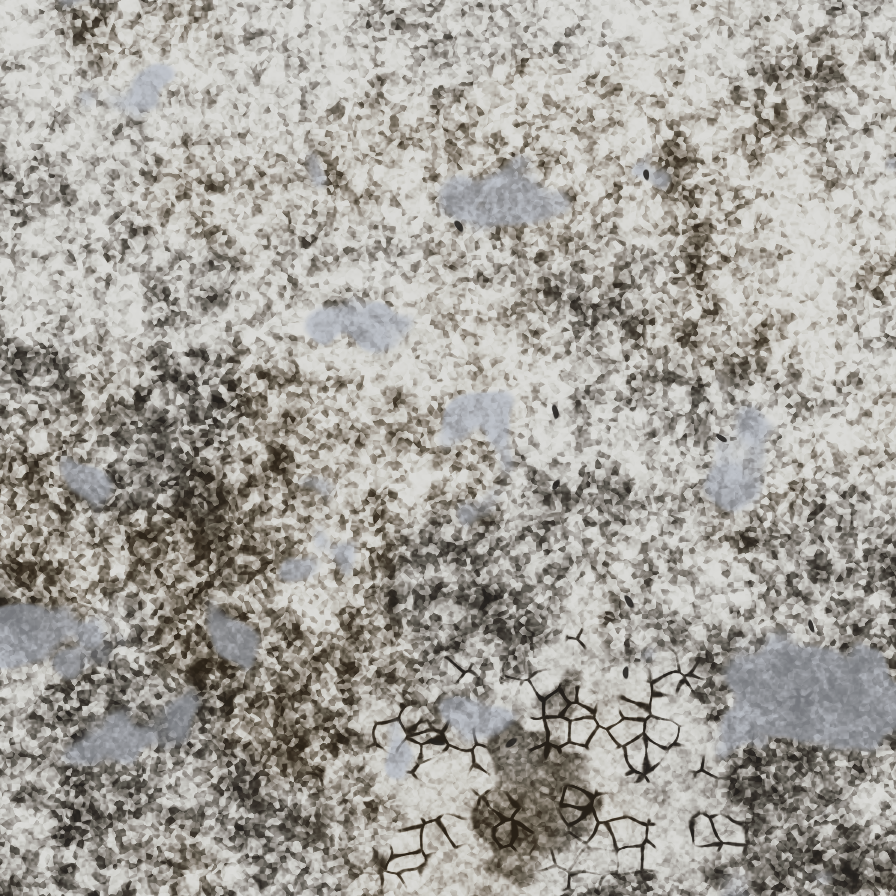
This texture is drawn by a WebGL 1 fragment shader. Its source:

```glsl
precision highp float;
// Pale granite: soft cellular grains at several scales are summed into one
// tone, which a mineral colour ramp turns into stone. Broad zones shift the
// tone; a pale coarse patch, blue quartz, smoky stains and flakes lie on top.
uniform vec2 u_resolution;

float hash(vec2 p) {
  return fract(sin(dot(p, vec2(127.1, 311.7))) * 43758.5453);
}

vec2 hash2(vec2 p) {
  return vec2(hash(p), hash(p + 57.3));
}

float noise(vec2 p) {
  vec2 cell = floor(p);
  vec2 f = fract(p);
  f = f * f * (3.0 - 2.0 * f);
  float low = mix(hash(cell), hash(cell + vec2(1.0, 0.0)), f.x);
  float high = mix(hash(cell + vec2(0.0, 1.0)), hash(cell + 1.0), f.x);
  return mix(low, high, f.y);
}

float fbm(vec2 p) {
  float sum = 0.0;
  float gain = 0.57;
  for (int i = 0; i < 3; i++) {
    sum += gain * noise(p);
    p = mat2(1.6, 1.2, -1.2, 1.6) * p + 7.7;
    gain *= 0.5;
  }
  return sum;
}

// x: grain value with softened borders, y: gap to the nearest border
vec2 grains(vec2 p, float seed) {
  vec2 cell = floor(p);
  vec2 f = fract(p);
  float total = 0.0;
  float weights = 0.0;
  float nearest = 9.0;
  float second = 9.0;
  for (int y = -1; y <= 1; y++) {
    for (int x = -1; x <= 1; x++) {
      vec2 offset = vec2(float(x), float(y));
      vec2 id = cell + offset + seed;
      vec2 d = offset + hash2(id) - f;
      float dist2 = dot(d, d);
      float w = exp(-18.0 * dist2);
      total += w * hash(id + 23.9);
      weights += w;
      second = min(second, max(nearest, dist2));
      nearest = min(nearest, dist2);
    }
  }
  return vec2(total / weights, sqrt(second) - sqrt(nearest));
}

// Ellipse with a ragged, soft rim
float patchMask(vec2 p, vec2 center, vec2 radius, float ragged) {
  float d = length((p - center) / radius) + ragged;
  return 1.0 - smoothstep(0.8, 1.1, d);
}

// Rare, rotated dark flakes, one at most per grid cell
float flakes(vec2 p, float scale, float rarity) {
  vec2 id = floor(p * scale);
  vec2 d = fract(p * scale) - 0.35 - 0.3 * hash2(id + 3.1);
  float angle = 6.2832 * hash(id + 8.4);
  d = mat2(cos(angle), -sin(angle), sin(angle), cos(angle)) * d;
  float shape = 1.0 - smoothstep(0.7, 1.1, length(d / vec2(0.3, 0.13)));
  return shape * step(rarity, hash(id + 41.0));
}

// Spaced by the cumulative share of each mineral colour
vec3 mineralRamp(float rank) {
  vec3 c = mix(vec3(0.13, 0.12, 0.11), vec3(0.22, 0.20, 0.18), clamp(rank / 0.015, 0.0, 1.0));
  c = mix(c, vec3(0.36, 0.35, 0.32), clamp((rank - 0.015) / 0.05, 0.0, 1.0));
  c = mix(c, vec3(0.49, 0.47, 0.44), clamp((rank - 0.065) / 0.095, 0.0, 1.0));
  c = mix(c, vec3(0.60, 0.58, 0.56), clamp((rank - 0.16) / 0.15, 0.0, 1.0));
  c = mix(c, vec3(0.71, 0.70, 0.68), clamp((rank - 0.31) / 0.22, 0.0, 1.0));
  c = mix(c, vec3(0.80, 0.80, 0.78), clamp((rank - 0.53) / 0.27, 0.0, 1.0));
  return mix(c, vec3(0.86, 0.86, 0.85), clamp((rank - 0.80) / 0.2, 0.0, 1.0));
}

void main() {
  vec2 p = gl_FragCoord.xy / min(u_resolution.x, u_resolution.y);
  float ragged = 2.2 * (fbm(p * 14.0 + 5.0) - 0.5);

  // Broad zones: dark lower half, pale coarse patch, blue quartz
  float darkZone = 1.0 - smoothstep(0.48, 0.64, p.y + 0.4 * (fbm(p * 4.0) - 0.5));
  float pale = patchMask(p, vec2(0.60, 0.12), vec2(0.24, 0.17), 0.6 * ragged);
  float quartz = patchMask(p, vec2(0.90, 0.23), vec2(0.09, 0.07), ragged);
  quartz = max(quartz, patchMask(p, vec2(0.57, 0.77), vec2(0.055, 0.04), ragged));
  quartz = max(quartz, patchMask(p, vec2(0.03, 0.29), vec2(0.07, 0.04), ragged));
  quartz = max(quartz, smoothstep(0.70, 0.78, fbm(p * 11.0 + 31.0)));
  float smoke = patchMask(p, vec2(0.59, 0.14), vec2(0.045, 0.08), 1.5 * ragged);

  // Tone: each layer is centred and scaled to its spread
  vec2 warped = p + 0.006 * (vec2(noise(p * 60.0), noise(p * 60.0 + 19.0)) - 0.5);
  float fineWeight = mix(1.0, 0.5, max(pale, quartz));
  float tone = mix(0.42, -0.5, darkZone) + 1.2 * pale;
  tone += 3.0 * (fbm(p * 9.0 + 2.0) - 0.5) * (1.0 - 0.6 * pale);
  tone += 1.7 * (noise(p * 45.0) - 0.5) * fineWeight;
  tone += 1.9 * (grains(warped * 75.0, 4.0).x - 0.5) * fineWeight;
  tone += 2.6 * (grains(warped * 165.0, 11.0).x - 0.5) * fineWeight;
  tone += 1.2 * (noise(p * 300.0) - 0.5);

  // Dark broken seams between the coarse crystals
  float seam = 1.0 - smoothstep(0.03, 0.17, grains(warped * 36.0, 29.0).y);
  tone -= 3.6 * pale * seam * smoothstep(0.48, 0.65, noise(p * 28.0 + 9.0));
  tone -= 1.9 * smoke;

  float rank = 1.0 / (1.0 + exp(-1.7 * tone));
  vec3 color = mineralRamp(rank);
  float warmth = smoothstep(0.4, 0.7, fbm(p * 6.0 + 13.0)) * (1.0 - rank);
  color += warmth * vec3(0.025, 0.005, -0.025);
  color = mix(color, vec3(0.66, 0.68, 0.72) * (0.84 + 0.26 * rank), 0.75 * quartz);
  color = mix(color, vec3(0.14, 0.13, 0.12), 0.9 * flakes(warped, 38.0, 0.988));
  gl_FragColor = vec4(color, 1.0);
}
```
